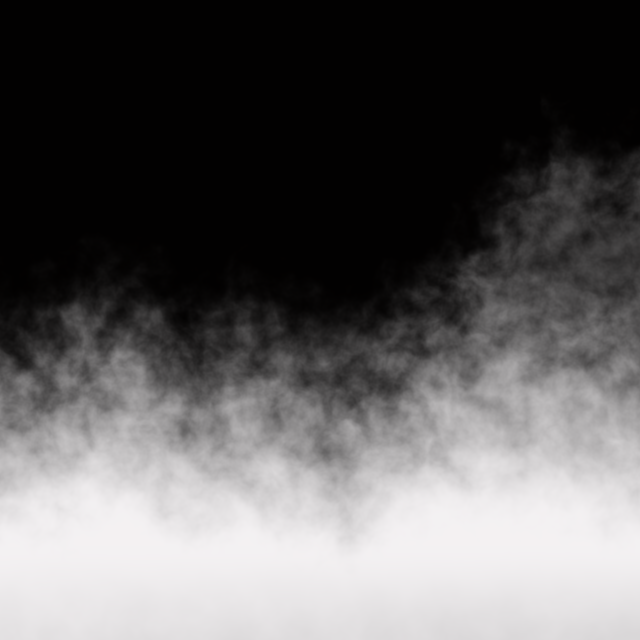
A Shadertoy shader for this background:

```glsl
#define FOG_COLOR vec3(0.955, 0.945, 0.950)
#define NIGHT_COLOR vec3(0.008, 0.003, 0.002)
#define RIDGE_HEIGHT 0.390
#define FADE_BELOW 0.265
#define FADE_ABOVE 0.195
#define BILLOW 0.070
#define PLUME_DENSITY 0.235
#define WISP_CONTRAST 2.0
#define NOISE_SCALE 12.0
#define WARP 0.3
#define OCTAVES 4

vec2 randomGradient(vec2 cell) {
    float h = fract(sin(dot(cell, vec2(127.1, 311.7))) * 43758.5);
    float angle = 6.2832 * h;
    return vec2(cos(angle), sin(angle));
}

float gradientNoise(vec2 p) {
    vec2 i = floor(p);
    vec2 f = p - i;
    vec2 u = f * f * f * (f * (f * 6.0 - 15.0) + 10.0);
    vec2 e = vec2(1.0, 0.0);
    float a = dot(randomGradient(i), f);
    float b = dot(randomGradient(i + e), f - e);
    float c = dot(randomGradient(i + e.yx), f - e.yx);
    float d = dot(randomGradient(i + e.xx), f - e.xx);
    return mix(mix(a, b, u.x), mix(c, d, u.x), u.y);
}

float fbm(vec2 p) {
    float sum = 0.0;
    float amplitude = 0.6;
    for (int i = 0; i < OCTAVES; i++) {
        sum += amplitude * gradientNoise(p);
        p = mat2(1.6, 1.2, -1.2, 1.6) * p + 7.3;
        amplitude *= 0.55;
    }
    return sum;
}

float mound(float x, float center, float width) {
    float t = (x - center) / width;
    return exp(-t * t);
}

// Height at which the bank is half opaque
float ridge(float x) {
    return RIDGE_HEIGHT
        + 0.045 * mound(x, 0.17, 0.09)
        + 0.010 * mound(x, 0.41, 0.06)
        - 0.040 * mound(x, 0.54, 0.06)
        + 0.040 * mound(x, 0.77, 0.20);
}

void mainImage(out vec4 fragColor, in vec2 fragCoord) {
    vec2 uv = fragCoord / iResolution.xy;

    // Turbulence, gently bent by a slower flow
    vec2 p = uv * NOISE_SCALE;
    vec2 flow = vec2(fbm(p * 0.7 + 3.1), fbm(p * 0.7 + 19.7));
    float billow = fbm(p + WARP * flow);
    float wisp = fbm(p * 2.2 + WARP * flow + 41.0);

    // Dense bank along the ground
    float rise = uv.y - ridge(uv.x) - BILLOW * billow - 0.03 * wisp;
    float bank = 1.0 - smoothstep(-FADE_BELOW, FADE_ABOVE, rise);

    // Thin plume climbing on the right
    float plumeTop = mix(0.50, 0.79, smoothstep(0.56, 0.88, uv.x));
    float plumeRise = uv.y - plumeTop - 0.10 * billow - 0.05 * wisp;
    float plume = 1.0 - smoothstep(-0.17, 0.04, plumeRise);
    plume *= PLUME_DENSITY * smoothstep(0.58, 0.80, uv.x + 0.12 * billow);

    // Ragged holes where the fog is thin
    float density = 1.0 - (1.0 - bank) * (1.0 - plume);
    float thin = 1.0 - density;
    float raggedness = 0.65 * wisp + 0.5 * billow;
    density *= 1.0 + WISP_CONTRAST * thin * thin * raggedness;
    density = clamp(density, 0.0, 1.0);

    // Soft shading near the ground
    float ground = 1.0 - smoothstep(-0.02, 0.15, uv.y);
    float shade = 1.0 - ground * (0.07 + 0.04 * uv.x - 0.04 * billow);
    vec3 color = mix(NIGHT_COLOR, FOG_COLOR * shade, density);
    fragColor = vec4(color, 1.0);
}
```
